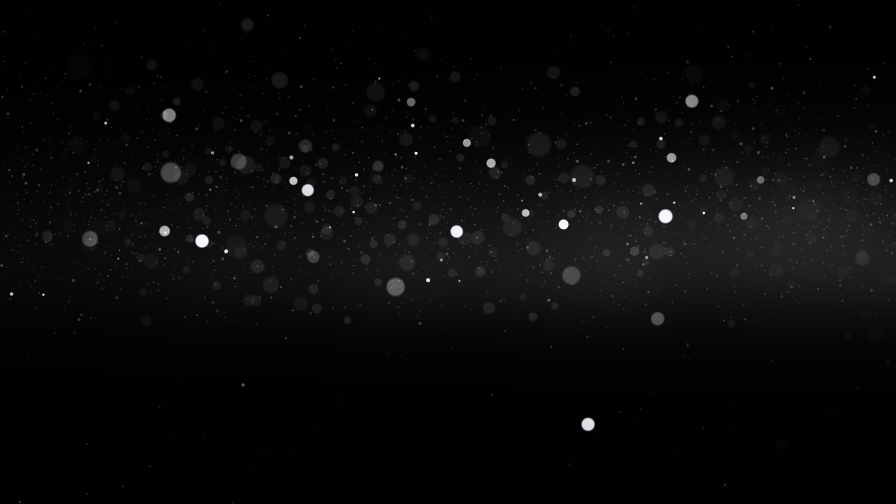
Write a WebGL 1 fragment shader that draws this background.

```glsl
precision highp float;
// Drifting silver dust and soft round bokeh lights in a dim grey haze band on black.
uniform vec2 u_resolution;

float hash(vec2 p) {
  return fract(sin(dot(p, vec2(127.1, 311.7))) * 43758.5453);
}

float noise(vec2 p) {
  vec2 i = floor(p), f = fract(p);
  f = f * f * (3.0 - 2.0 * f);
  return mix(mix(hash(i), hash(i + vec2(1.0, 0.0)), f.x),
             mix(hash(i + vec2(0.0, 1.0)), hash(i + 1.0), f.x), f.y);
}

// Bell curve over height, with its own spread below and above the centre
float band(float y, float centre, float below, float above) {
  float d = (y - centre) / (y < centre ? below : above);
  return exp(-d * d);
}

// One disc at most per cell of a turned grid; radii run from small to large
float discs(vec2 p, float cell, vec2 radii, float softness, float density, float seed) {
  float c = cos(seed), s = sin(seed);
  mat2 turn = mat2(c, s, -s, c);
  vec2 q = turn * p;
  vec2 id = floor(q / cell);
  vec2 key = id + seed * 17.3;
  float size = hash(key + 3.7);
  float radius = mix(radii.x, radii.y, size * size);
  vec2 jitter = vec2(hash(key + 11.1), hash(key + 23.9));
  vec2 centre = id * cell + mix(vec2(radius * 1.2), vec2(cell - radius * 1.2), jitter);

  // Discs thin out away from the band
  vec2 place = centre * turn;
  float chance = density * band(place.y, 0.57, 0.15, 0.22);
  float present = step(hash(key + 41.3), chance);

  float edge = max(radius * softness, 0.7 / u_resolution.y);
  float shape = 1.0 - smoothstep(radius - edge, radius + edge, length(q - centre));
  return present * shape * mix(0.35, 1.0, hash(key + 57.7));
}

void main() {
  vec2 p = gl_FragCoord.xy / u_resolution.y;
  float x = gl_FragCoord.x / u_resolution.x;

  // Haze: steep lower side, long upper fade, brighter to the right
  float haze = band(p.y, 0.485, 0.125, 0.19) * mix(0.035, 0.105, smoothstep(0.0, 0.75, x));
  vec2 glow = (p - vec2(1.62, 0.54)) / vec2(0.36, 0.15);
  haze += 0.035 * exp(-dot(glow, glow));
  haze *= 0.8 + 0.4 * noise(p * 5.0);
  float light = 0.004 + haze;

  // Fine dust, in two sizes
  light += 0.20 * discs(p, 0.013, vec2(0.0009, 0.0021), 0.5, 0.45, 0.4);
  light += 0.28 * discs(p, 0.025, vec2(0.0012, 0.0030), 0.5, 0.40, 1.1);

  // Dim out-of-focus discs, strongest in the middle
  float middle = smoothstep(0.02, 0.2, x) * (1.0 - 0.75 * smoothstep(0.7, 0.9, x));
  light += middle * 0.10 * discs(p, 0.048, vec2(0.007, 0.014), 0.25, 0.65, 2.3);
  light += middle * 0.09 * discs(p, 0.095, vec2(0.012, 0.025), 0.20, 0.60, 0.8);
  light += middle * 0.30 * discs(p, 0.130, vec2(0.009, 0.023), 0.18, 0.40, 2.9);

  // Sharp sparks and the brightest lights
  light += 0.95 * discs(p, 0.080, vec2(0.0020, 0.0042), 0.35, 0.40, 1.7);
  light += middle * 1.1 * discs(p, 0.115, vec2(0.007, 0.020), 0.18, 0.38, 0.2);

  // A cool tint appears only in the bright parts
  vec3 tint = mix(vec3(1.0), vec3(0.97, 0.97, 1.0), smoothstep(0.15, 0.6, light));
  gl_FragColor = vec4(min(light, 1.0) * tint, 1.0);
}
```
